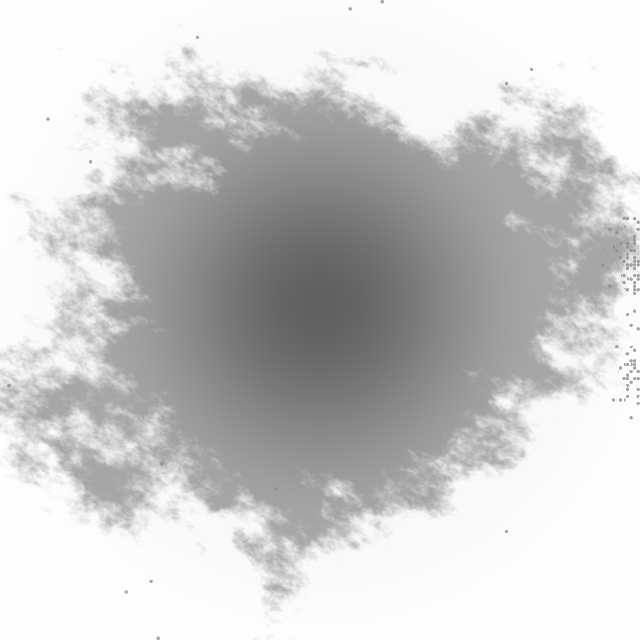
Give the GLSL for this background, as a Shadertoy shader.

```glsl
// Draws a soft grey ink cloud with a dark core and ragged, speckled edges on white paper.

const vec2  CENTRE      = vec2(0.5, 0.524);
const float PAPER       = 0.997;
const float HALO_SHADE  = 0.022;
const float CORE_TONE   = 0.375;
const float EDGE_TONE   = 0.65;
const float TONE_RADIUS = 0.36;
const float SOLID_RADIUS = 0.255;
const float RAGGED_RADIUS = 0.335;
const float NOISE_SCALE = 17.0;
const float RAGGEDNESS  = 2.3;
const float SOFTNESS    = 0.46;
const float SPECK_CELLS = 180.0;
const float SPECK_TONE  = 0.55;

// Lobes of the outline: direction and width in degrees, height in canvas units
const int LOBE_COUNT = 8;
const vec3 LOBES[LOBE_COUNT] = vec3[](
    vec3( 12.0, 30.0,  0.12), vec3( 40.0, 14.0,  0.05),
    vec3( 60.0, 10.0, -0.06), vec3(132.0, 16.0,  0.11),
    vec3(160.0, 12.0,  0.08), vec3(194.0, 10.0,  0.13),
    vec3(218.0, 20.0,  0.14), vec3(262.0,  6.0,  0.09));

float hash(vec2 cell) {
    vec3 q = fract(vec3(cell.xyx) * 0.1031);
    q += dot(q, q.yzx + 33.33);
    return fract((q.x + q.y) * q.z);
}

float valueNoise(vec2 p) {
    vec2 cell = floor(p), f = fract(p);
    f = f * f * (3.0 - 2.0 * f);
    float low  = mix(hash(cell), hash(cell + vec2(1, 0)), f.x);
    float high = mix(hash(cell + vec2(0, 1)), hash(cell + vec2(1, 1)), f.x);
    return mix(low, high, f.y);
}

float fbm(vec2 p) {
    const mat2 turn = mat2(0.8, 0.6, -0.6, 0.8);
    float sum = 0.0, weight = 0.5, total = 0.0;
    for (int i = 0; i < 5; i++) {
        sum += weight * valueNoise(p);
        total += weight;
        weight *= 0.68;
        p = turn * p * 2.03 + 17.3;
    }
    return sum / total;
}

// Bell curve around a direction, wrapped over the full circle
float angularBump(float degrees, float middle, float width) {
    float d = mod(degrees - middle + 180.0, 360.0) - 180.0;
    return exp(-d * d / (width * width));
}

float outerRadius(float degrees) {
    float radius = RAGGED_RADIUS;
    for (int i = 0; i < LOBE_COUNT; i++)
        radius += LOBES[i].z * angularBump(degrees, LOBES[i].x, LOBES[i].y);
    return radius;
}

// Tiny round flecks, dense only in two patches by the right border
float specks(vec2 uv) {
    vec2 grid = uv * SPECK_CELLS, cell = floor(grid);
    vec2 upper = (uv - vec2(0.99, 0.59)) / vec2(0.025, 0.06);
    vec2 lower = (uv - vec2(0.99, 0.41)) / vec2(0.018, 0.05);
    float chance = 0.4 * exp(-dot(upper, upper)) + 0.35 * exp(-dot(lower, lower));
    float dotShape = 1.0 - smoothstep(0.3, 0.65, length(fract(grid) - 0.5));
    return dotShape * step(hash(cell + 71.0), chance);
}

void mainImage(out vec4 fragColor, in vec2 fragCoord) {
    vec2 uv = fragCoord / iResolution.xy;
    vec2 p = uv - CENTRE;
    float r = length(p);
    float degrees = r > 0.0 ? atan(p.y, p.x) * 57.29578 : 0.0;

    // Paper with a faint halo around the cloud
    float shade = PAPER - HALO_SHADE * (1.0 - smoothstep(0.36, 0.58, r));

    // Slanted, slightly stretched grain
    vec2 along = vec2(0.9, -0.436);
    vec2 grain = vec2(dot(p, along) * 0.8, dot(p, vec2(-along.y, along.x)) * 1.2);
    float noise = fbm(grain * NOISE_SCALE + 40.0);

    // Ink coverage: full in the solid core, breaking up toward the outline
    float inner = SOLID_RADIUS - 0.05 * angularBump(degrees, 130.0, 35.0);
    float reach = (r - inner) / (outerRadius(degrees) - inner);
    float broken = 0.22 * smoothstep(0.32, 0.16, uv.x) * smoothstep(0.1, 0.5, reach);
    float body = 0.95 * (1.0 - reach) - broken;
    float cover = smoothstep(-SOFTNESS, SOFTNESS, body + RAGGEDNESS * (noise - 0.5));

    // Ink tone lightens away from the dark core
    float ink = mix(CORE_TONE, EDGE_TONE, smoothstep(0.0, TONE_RADIUS, r));
    shade = mix(shade, ink, cover);
    shade = mix(shade, SPECK_TONE, 0.8 * specks(uv));

    fragColor = vec4(vec3(shade), 1.0);
}
```
